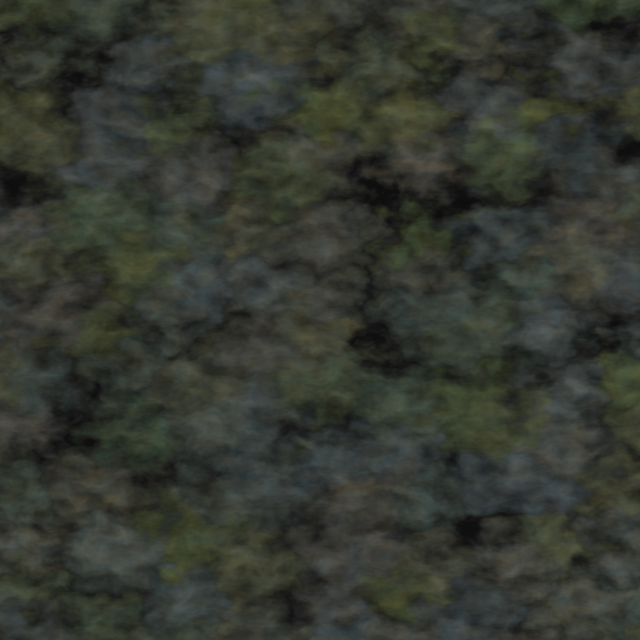
Write a Shadertoy shader that draws this texture.

```glsl
float hash(vec2 p) {
    return fract(sin(dot(p, vec2(127.1, 311.7))) * 43758.5453);
}

vec2 hash2(vec2 p) {
    return vec2(hash(p), hash(p + 41.3));
}

// Gradient noise, about -0.7 to 0.7
float noise(vec2 p) {
    vec2 i = floor(p), f = p - i;
    vec2 u = f * f * f * (f * (f * 6.0 - 15.0) + 10.0);
    vec2 e = vec2(0.0, 1.0);
    float a = dot(hash2(i) * 2.0 - 1.0, f);
    float b = dot(hash2(i + e.yx) * 2.0 - 1.0, f - e.yx);
    float c = dot(hash2(i + e) * 2.0 - 1.0, f - e);
    float d = dot(hash2(i + 1.0) * 2.0 - 1.0, f - 1.0);
    return mix(mix(a, b, u.x), mix(c, d, u.x), u.y);
}

float fbm(vec2 p) {
    float sum = 0.0, amplitude = 0.5;
    for (int i = 0; i < 4; i++) {
        sum += amplitude * noise(p);
        p = p * 2.03 + vec2(17.3, 9.1);
        amplitude *= 0.5;
    }
    return sum;
}

// Muted tint of one leafy clump: grey to moss, then warm or cold
vec3 clumpTint(vec2 id) {
    float moss = hash(id + 5.7);
    vec3 tint = mix(vec3(0.98, 1.02, 0.97), vec3(0.96, 1.08, 0.72), moss * moss);
    return tint + vec3(0.13, 0.0, -0.13) * (hash(id + 23.9) - 0.5);
}

// Softly blended domes; rgb is the tint, a is the height
vec4 clumps(vec2 p) {
    vec2 cell = floor(p);
    vec3 tint = vec3(0.0);
    float total = 0.0;
    for (int y = -1; y <= 1; y++) {
        for (int x = -1; x <= 1; x++) {
            vec2 id = cell + vec2(x, y);
            vec2 d = p - id - 0.1 - 0.8 * hash2(id);
            float radius = mix(0.6, 0.95, hash(id + 71.1));
            float height = 1.0 - dot(d, d) / (radius * radius) + 0.2 * d.y;
            float weight = exp(8.0 * height);
            tint += weight * clumpTint(id);
            total += weight;
        }
    }
    return vec4(tint / total, log(total) / 8.0);
}

void mainImage(out vec4 fragColor, in vec2 fragCoord) {
    vec2 uv = fragCoord / iResolution.y;

    // Ragged outlines
    vec2 ragged = vec2(fbm(uv * vec2(17.0, 24.0)), fbm(uv * vec2(17.0, 24.0) + 53.0));
    vec4 clump = clumps(uv * vec2(8.5, 11.5) + 1.3 * ragged);

    // Light: broad patches, clump domes and fine sideways foliage
    vec2 swept = uv + 0.02 * ragged;
    float broad = fbm(uv * vec2(4.0, 5.5) + 31.0);
    float foliage = fbm(swept * vec2(23.0, 37.0) + 7.0);
    float light = 0.205 + 0.15 * broad + 0.14 * (clump.a - 0.62) + 0.24 * foliage;
    light = max(light, 0.05 + 0.2 * light);

    // Colour: small hue drift, rare vivid moss, neutral shadows
    vec3 tint = clump.rgb;
    tint += vec3(0.22, 0.0, -0.22) * fbm(swept * vec2(26.0, 40.0) + 83.0);
    float vivid = smoothstep(0.2, 0.42, fbm(swept * vec2(6.0, 9.0) + 61.0));
    tint = mix(tint, vec3(0.98, 1.14, 0.55), 0.7 * vivid);
    tint = mix(vec3(1.0, 0.98, 0.98), tint, smoothstep(0.06, 0.17, light));

    fragColor = vec4(light * tint, 1.0);
}
```
